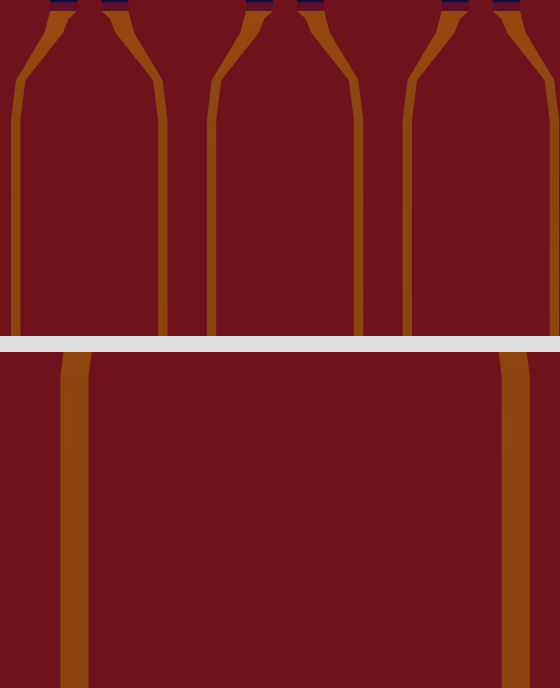
Top, the full canvas; bottom, a detail of the centre.
Give the GLSL for this pattern, as a WebGL 1 fragment shader.

```glsl
precision highp float;
// A row of tall ochre outlines with sloping shoulders and capped necks on dark red.
// Each repeat is mirrored about its axis; two piecewise-linear profiles bound the
// band, and faint gradient noise shades the colours. Lengths are in canvas widths.

uniform vec2 u_resolution;

const float PERIOD = 0.3496;
const float FIRST_AXIS = 0.1594;

// Depths below the top edge where the outline bends
const float CAP_SPLIT = 0.0039;
const float NECK_TOP = 0.0195;
const float NECK_BEND = 0.0339;
const float NECK_END = 0.0586;
const float SHOULDER_END = 0.1432;
const float BODY_TOP = 0.2148;

// Half widths at those depths
const float OUTER_NECK = 0.0697;
const float OUTER_NECK_END = 0.0801;
const float OUTER_SHOULDER = 0.1309;
const float OUTER_BODY = 0.1397;
const float INNER_NECK = 0.0215;
const float INNER_BEND = 0.0371;
const float INNER_NECK_END = 0.0469;
const float INNER_SHOULDER = 0.1139;
const float INNER_BODY = 0.1230;

const vec3 GROUND = vec3(0.435, 0.070, 0.106);
const vec3 OCHRE = vec3(0.553, 0.270, 0.060);
const vec3 OCHRE_SHOULDER = vec3(0.590, 0.280, 0.065);
const vec3 CAP_NAVY = vec3(0.065, 0.050, 0.250);
const vec3 CAP_PLUM = vec3(0.360, 0.060, 0.165);
const float SHADE_SCALE = 5.0;
const float SHADE_AMOUNT = 0.025;

vec2 gradientAt(vec2 cell) {
  float angle = 6.2832 * fract(sin(dot(cell, vec2(127.1, 311.7))) * 4375.85);
  return vec2(cos(angle), sin(angle));
}

float gradientNoise(vec2 p) {
  vec2 i = floor(p);
  vec2 f = p - i;
  vec2 w = f * f * f * (f * (f * 6.0 - 15.0) + 10.0);
  vec2 e = vec2(1.0, 0.0);
  float low = mix(dot(gradientAt(i), f), dot(gradientAt(i + e), f - e), w.x);
  float high = mix(dot(gradientAt(i + e.yx), f - e.yx),
                   dot(gradientAt(i + 1.0), f - 1.0), w.x);
  return mix(low, high, w.y);
}

// Linear progress from one depth to another, held at both ends
float ramp(float start, float end, float depth) {
  return clamp((depth - start) / (end - start), 0.0, 1.0);
}

float outerProfile(float depth) {
  float x = mix(OUTER_NECK, OUTER_NECK_END, ramp(NECK_TOP, NECK_END, depth));
  x = mix(x, OUTER_SHOULDER, ramp(NECK_END, SHOULDER_END, depth));
  return mix(x, OUTER_BODY, ramp(SHOULDER_END, BODY_TOP, depth));
}

float innerProfile(float depth) {
  float x = mix(INNER_NECK, INNER_BEND, ramp(NECK_TOP, NECK_BEND, depth));
  x = mix(x, INNER_NECK_END, ramp(NECK_BEND, NECK_END, depth));
  x = mix(x, INNER_SHOULDER, ramp(NECK_END, SHOULDER_END, depth));
  return mix(x, INNER_BODY, ramp(SHOULDER_END, BODY_TOP, depth));
}

// Smooth step across an edge, one pixel wide
float coverage(float inside, float pixel) {
  return clamp(inside / pixel + 0.5, 0.0, 1.0);
}

void main() {
  float pixel = 1.0 / u_resolution.x;
  float x = gl_FragCoord.x * pixel;
  float depth = (u_resolution.y - gl_FragCoord.y) * pixel;

  // Mirrored distance from the axis of the nearest repeat
  float side = abs(mod(x - FIRST_AXIS + 0.5 * PERIOD, PERIOD) - 0.5 * PERIOD);

  // Band between the profiles, with edges corrected for their slope
  float outer = outerProfile(depth);
  float inner = innerProfile(depth);
  float outerSlope = (outerProfile(depth + pixel) - outer) / pixel;
  float innerSlope = (innerProfile(depth + pixel) - inner) / pixel;
  float band = coverage((outer - side) / length(vec2(1.0, outerSlope)), pixel)
             * coverage((side - inner) / length(vec2(1.0, innerSlope)), pixel);

  // Ochre body below the two-tone cap
  vec3 ochre = mix(OCHRE_SHOULDER, OCHRE, ramp(NECK_END, BODY_TOP, depth));
  vec3 cap = mix(CAP_NAVY, CAP_PLUM, coverage(depth - CAP_SPLIT, pixel));
  vec3 bandColor = mix(cap, ochre, coverage(depth - NECK_TOP, pixel));

  // Faint uneven shading over everything
  float shade = 1.0 + SHADE_AMOUNT * gradientNoise(vec2(x, depth) * SHADE_SCALE);
  gl_FragColor = vec4(mix(GROUND, bandColor, band) * shade, 1.0);
}
```
